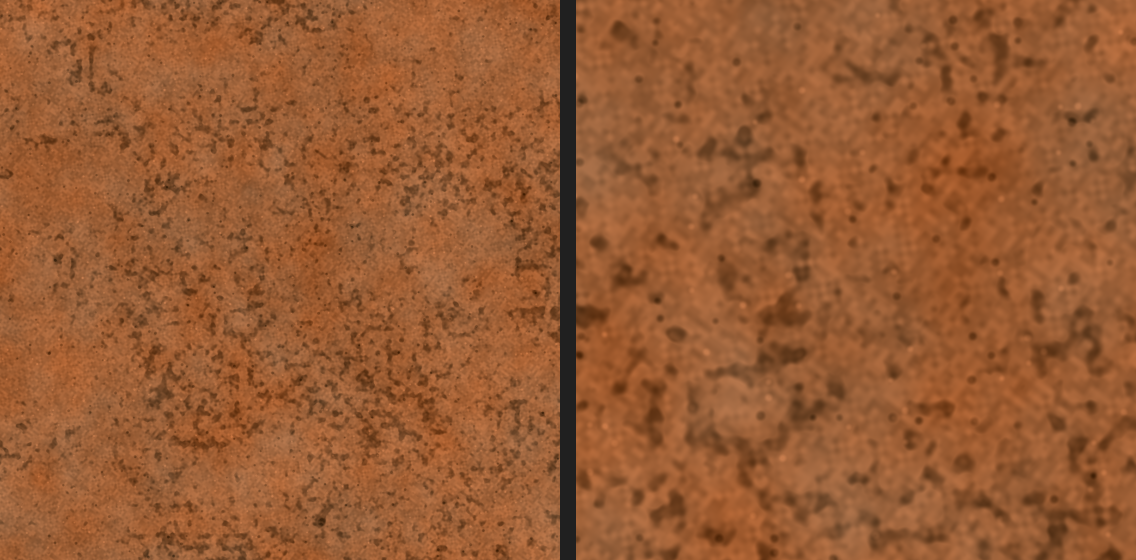
Left: the whole. Right: its middle third, enlarged.
A WebGL 2 fragment shader for this texture:

```glsl
#version 300 es
precision highp float;

uniform vec2 u_resolution;
out vec4 fragColor;

// Integer hash of a lattice cell, 0 to 1
float hash(vec2 cell, uint seed) {
    uvec2 q = uvec2(ivec2(cell)) * uvec2(1597u, 3571u);
    uint n = (q.x ^ (q.y + seed * 7919u)) * 747796u + 28915u;
    n = ((n >> ((n >> 28u) + 4u)) ^ n) * 27780u + n * 9781u;
    n ^= n >> 15u;
    n *= 73471u;
    n ^= n >> 13u;
    return float(n & 65535u) / 65535.0;
}

float valueNoise(vec2 p, uint seed) {
    vec2 cell = floor(p);
    vec2 f = fract(p);
    f = f * f * (3.0 - 2.0 * f);
    float low = mix(hash(cell, seed), hash(cell + vec2(1.0, 0.0), seed), f.x);
    float high = mix(hash(cell + vec2(0.0, 1.0), seed), hash(cell + 1.0, seed), f.x);
    return mix(low, high, f.y);
}

// Layered noise, turned at each octave to hide the lattice
float fbm(vec2 p, int octaves, uint seed) {
    const mat2 turn = mat2(0.8, 0.6, -0.6, 0.8);
    float sum = 0.0;
    float total = 0.0;
    float weight = 1.0;
    for (int i = 0; i < octaves; i++) {
        sum += weight * valueNoise(p, seed + uint(i));
        total += weight;
        weight *= 0.5;
        p = turn * p * 2.03 + 17.3;
    }
    return sum / total;
}

// Sparse round dots, one candidate per cell
float dots(vec2 uv, float cells, float share, float radius, float blur, uint seed) {
    vec2 p = uv * cells;
    vec2 cell = floor(p);
    vec2 center = 0.3 + 0.4 * vec2(hash(cell, seed), hash(cell, seed + 1u));
    float present = step(hash(cell, seed + 2u), share);
    float size = radius * mix(0.6, 1.0, hash(cell, seed + 3u));
    float edge = length(fract(p) - center) - size;
    return present * (1.0 - smoothstep(-blur, blur, edge));
}

// Earth ramp from dark crumbs to pale grains, with a shift in warmth
vec3 earthColor(float tone, float warmth) {
    const vec3 darkEarth = vec3(0.30, 0.165, 0.06);
    const vec3 paleEarth = vec3(0.72, 0.44, 0.26);
    vec3 color = mix(darkEarth, paleEarth, clamp(tone, -0.15, 1.15));
    return color - warmth * vec3(-0.02, 0.035, 0.06);
}

void main() {
    vec2 uv = gl_FragCoord.xy / min(u_resolution.x, u_resolution.y);

    // Broad stains and finer mottling
    float stains = fbm(uv * 5.0 + 3.1, 4, 11u) - 0.5;
    float mottle = fbm(uv * 38.0 + 8.7, 3, 23u) - 0.5;
    float grain = valueNoise(mat2(0.8, 0.6, -0.6, 0.8) * uv * 250.0 + 400.0, 37u) - 0.5;

    // Dark crumbs gathered in loose clusters
    float cluster = fbm(uv * vec2(7.0, 9.0) + 21.0, 4, 41u) - 0.5;
    float crumbField = fbm(uv * 92.0 + 5.0, 2, 53u) + 0.65 * cluster;
    float crumbs = smoothstep(0.54, 0.88, crumbField);

    float tone = 0.79 + 0.34 * stains + 0.26 * mottle + 0.33 * grain;
    tone -= 0.5 * crumbs;

    // Scattered pits and pale grit
    tone -= 0.4 * dots(uv, 85.0, 0.06, 0.22, 0.12, 61u);
    tone -= 0.45 * dots(uv + 0.37, 24.0, 0.02, 0.17, 0.06, 71u);
    tone += 0.25 * dots(uv + 0.71, 110.0, 0.04, 0.22, 0.14, 83u);

    float warmth = 2.0 * (fbm(uv * 14.0 + 31.0, 4, 97u) - 0.5);
    fragColor = vec4(earthColor(tone, warmth), 1.0);
}
```
